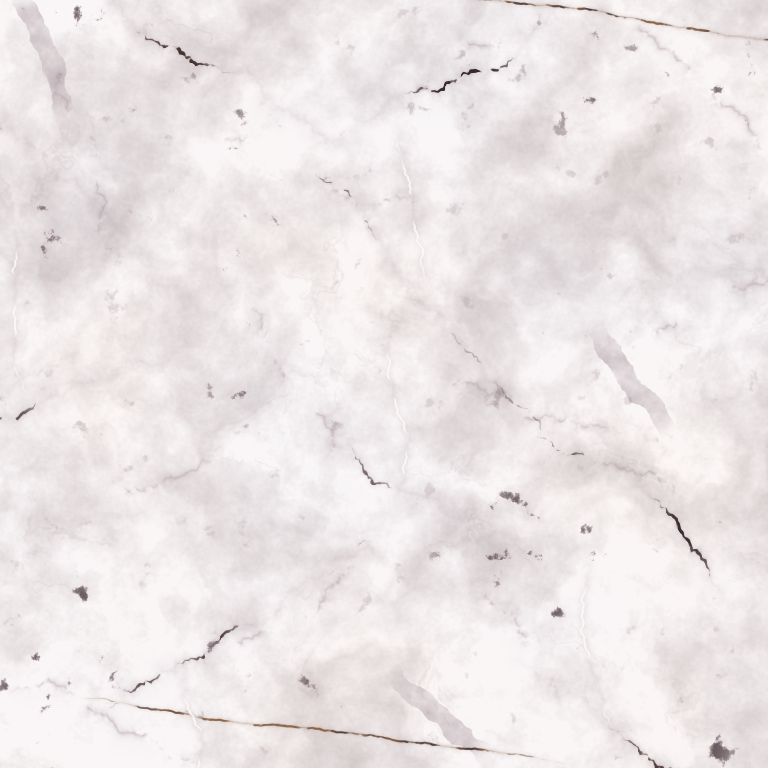
A Shadertoy shader for this texture:

```glsl
// Pale lilac-white marble: warped gradient noise makes the mottled ground,
// and wandering lines make broken dark veins, rusty cracks and white hairlines.
// Grey streaks and ragged mineral stains finish the slab.

#define CLOUD_SCALE 3.6
#define CLOUD_CONTRAST 1.12
#define CLOUD_LEVEL 0.64
#define DARK_VEINS 9.0
#define FAINT_VEINS 12.0
#define WHITE_VEINS 5.0
#define VEIN_WIDTH 0.0022
#define VEIN_WANDER 0.042
#define STAIN_SCALE 24.0
#define STAIN_LEVEL 0.40
#define GRAIN 0.07
#define EDGE_SOFTNESS 0.0013

const vec3 WHITE = vec3(0.982, 0.966, 0.967);
const vec3 GREY = vec3(0.850, 0.815, 0.818);
const vec3 LILAC = vec3(0.67, 0.60, 0.63);
const vec3 INK = vec3(0.20, 0.15, 0.17);
const vec3 RUST = vec3(0.50, 0.34, 0.22);

float hash(vec2 p) {
  vec3 h = fract(p.xyx * vec3(0.1031, 0.1030, 0.0973));
  h += dot(h, h.yzx + 33.33);
  return fract((h.x + h.y) * h.z);
}

float slope(vec2 cell, vec2 offset) {
  float angle = 6.2832 * hash(cell);
  return dot(vec2(cos(angle), sin(angle)), offset);
}

// Gradient noise, roughly -1 to 1
float noise(vec2 p) {
  vec2 i = floor(p), f = p - i, e = vec2(1.0, 0.0);
  vec2 u = f * f * f * (f * (f * 6.0 - 15.0) + 10.0);
  float low = mix(slope(i, f), slope(i + e, f - e), u.x);
  float high = mix(slope(i + e.yx, f - e.yx), slope(i + 1.0, f - 1.0), u.x);
  return 1.4 * mix(low, high, u.y);
}

float fbm(vec2 p) {
  float sum = 0.0, amplitude = 0.5;
  for (int i = 0; i < 6; i++) {
    sum += amplitude * noise(p);
    p = mat2(1.6, 1.2, -1.2, 1.6) * p + 17.3;
    amplitude *= 0.56;
  }
  return sum;
}

// Evenly spread points, one per index
vec2 scatter(float index, vec2 start) {
  return fract(start + index * vec2(0.7549, 0.5698));
}

// Signed distance to a wandering line (x) and its fade towards the ends (y)
vec2 vein(vec2 p, vec2 centre, float angle, float len, float wander, float seed) {
  vec2 dir = vec2(cos(angle), sin(angle)), q = p - centre;
  float along = dot(q, dir), s = seed * 7.31 + 0.4;
  float bend = noise(vec2(along * 5.0, s)) + 0.34 * noise(vec2(along * 19.0, s + 3.0))
    + 0.15 * noise(vec2(along * 58.0, s + 5.0)) + 0.07 * noise(vec2(along * 150.0, s + 8.0));
  float across = q.y * dir.x - q.x * dir.y;
  return vec2(across - wander * bend, 1.0 - smoothstep(0.28, 0.5, abs(along) / len));
}

float stroke(float dist, float width) {
  float soft = max(EDGE_SOFTNESS, 1.0 / iResolution.y);
  return 1.0 - smoothstep(width - 0.5 * soft, width + soft, abs(dist));
}

float halo(float dist, float reach) { return exp(-abs(dist) / reach); }

// Mottled ground with smoky wisps and fine grain
vec3 marbleGround(vec2 p) {
  vec2 warp = vec2(fbm(p * 4.0 + 4.7), fbm(p * 4.0 + 31.2));
  float cloud = fbm(p * CLOUD_SCALE + 0.6 * warp) + 0.62 * fbm(p * 9.0 + warp + 8.0)
    + 0.42 * fbm(p * 23.0 + 40.0);
  float tone = CLOUD_LEVEL + CLOUD_CONTRAST * cloud;
  float ridge = abs(fbm(p * 5.0 + 0.7 * warp + 52.0));
  tone -= 0.25 * (1.0 - smoothstep(0.0, 0.04, ridge)) * smoothstep(0.0, 0.5, noise(p * 6.0 + 9.0));
  tone += GRAIN * (noise(p * 130.0) + noise(p * 230.0));
  return mix(GREY, WHITE, clamp(tone, -0.2, 1.0)) + vec3(0.006, 0.0, -0.008) * noise(p * 4.0 + 70.0);
}

void mainImage(out vec4 fragColor, in vec2 fragCoord) {
  vec2 p = fragCoord / iResolution.y, v;
  vec3 color = marbleGround(p);
  float ragged = noise(p * 85.0) + 0.6 * noise(p * 190.0);
  float stain = fbm(p * STAIN_SCALE + 13.0), nearVein = 0.0;

  // Grey streaks with uneven outlines
  for (float k = 0.0; k < 3.0; k++) {
    v = vein(p, scatter(k, vec2(0.06, 0.93)), -1.3 + 0.35 * k, 0.18, 0.018, k + 60.0);
    float body = stroke(abs(v.x) + 0.006 * noise(p * 30.0) + 0.001 * ragged, 0.012);
    color = mix(color, LILAC, body * v.y * (0.36 + 0.5 * stain));
  }

  // Faint veins
  for (float k = 0.0; k < FAINT_VEINS; k++) {
    float angle = (mod(k, 3.0) < 1.0 ? 0.65 : -0.75) + 0.5 * sin(k * 4.1);
    v = vein(p, scatter(k, vec2(0.37, 0.21)), angle, 0.32, 0.045, k + 30.0);
    float d = v.x + 0.0012 * ragged;
    float patchy = v.y * smoothstep(-0.1, 0.45, noise(p * 17.0 + k) + 0.4 * ragged);
    color = mix(color, LILAC, patchy * (0.4 * halo(d, 0.0024) + 0.12 * halo(d, 0.012)));
  }

  // Dark beaded veins with lilac shadows
  for (float k = 0.0; k < DARK_VEINS; k++) {
    float angle = (mod(k, 3.0) > 1.5 ? 0.38 : -0.62) + 0.2 * sin(k * 2.7);
    float len = 0.36 + 0.2 * hash(vec2(k, 5.0));
    v = vein(p, scatter(k, vec2(0.55, 0.34)), angle, len, VEIN_WANDER, k);
    float d = v.x + 0.0013 * ragged;
    float presence = smoothstep(-0.25, 0.4, noise(p * 8.0 + k * 5.3)) * v.y;
    float beads = presence * smoothstep(0.0, 0.6, noise(p * 42.0 + k) + 0.45 * ragged + 0.7 * presence);
    float shade = (0.08 + 0.4 * beads) * halo(d, 0.0035)
      + 0.15 * smoothstep(-0.3, 0.3, stain) * halo(d, 0.016);
    color = mix(color, LILAC, shade * v.y);
    float core = beads * stroke(d, VEIN_WIDTH * beads * (0.8 + 0.7 * ragged));
    color = mix(color, mix(INK, RUST, 0.35 * hash(vec2(k, 2.0))), core);
    nearVein = max(nearVein, presence * halo(d, 0.014));
  }

  // Long thin rusty cracks
  for (float k = 0.0; k < 2.0; k++) {
    v = vein(p, vec2(0.42 + 0.45 * k, 0.05 + 0.92 * k), -0.13, 0.68, 0.008, k + 90.0);
    float patchy = v.y * smoothstep(-0.5, 0.2, noise(p * 30.0) + 0.4 * ragged);
    color = mix(color, RUST, 0.28 * v.y * halo(v.x, 0.002));
    vec3 crack = mix(RUST, INK, smoothstep(-0.4, 0.4, noise(p * 25.0)));
    color = mix(color, crack, 0.85 * patchy * stroke(v.x + 0.0007 * ragged, 0.0011 * patchy));
  }

  // White hairlines, close to upright
  for (float k = 0.0; k < WHITE_VEINS; k++) {
    v = vein(p, scatter(k, vec2(0.51, 0.45)), -1.45 + 0.2 * sin(k * 3.3), 0.26, 0.03, k + 120.0);
    float patchy = v.y * smoothstep(-0.4, 0.2, noise(p * 24.0 + k));
    color = mix(color, LILAC, 0.2 * v.y * halo(v.x, 0.004));
    color = mix(color, vec3(0.99, 0.98, 0.97), 0.9 * patchy * stroke(v.x, 0.0011 * patchy));
  }

  // Ragged stains, denser beside the dark veins
  float gather = smoothstep(0.1, 0.6, noise(p * 5.0 + 23.0));
  float excess = stain + 0.14 * nearVein + 0.05 * gather - STAIN_LEVEL;
  float fleck = smoothstep(0.0, 0.09, excess) * max(gather, nearVein);
  color = mix(color, LILAC, 0.3 * smoothstep(-0.06, 0.12, excess));
  color = mix(color, mix(LILAC, INK, smoothstep(0.0, 0.22, excess)), 0.7 * fleck);

  fragColor = vec4(clamp(color, 0.0, 1.0), 1.0);
}
```
